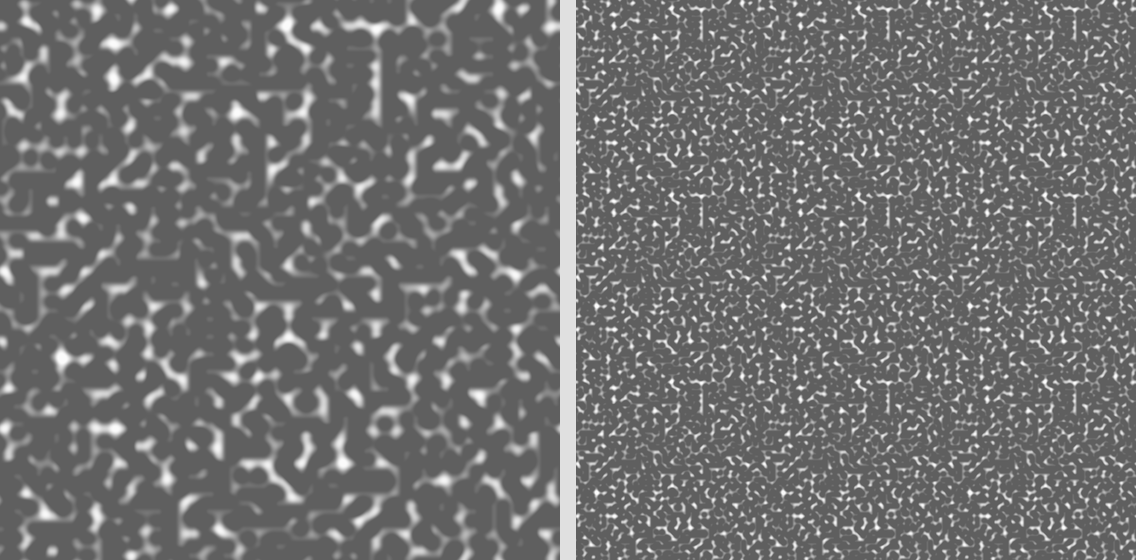
Left, the tile; right, the same tile 3 across and 3 down.
Give the GLSL for this texture, as a Shadertoy shader.

```glsl
const int CELLS = 32;
const float BASE_GRAY = 0.373;
const float PEAK_GRAY = 0.985;
const float PEAK_LEVEL = 0.75;

// Integer hash of a lattice point
uint hash(uvec2 p, uint seed) {
    uint h = p.x * 1597u + p.y * 51749u + seed * 7919u;
    h = (h ^ (h >> 16)) * 73244475u;
    h = (h ^ (h >> 15)) * 668265263u;
    return h ^ (h >> 16);
}

// One third diagonal gradients, two thirds along the axes
vec2 latticeGradient(ivec2 cell, int period, uint seed) {
    ivec2 wrapped = (cell + period) % period;
    uint h = hash(uvec2(wrapped), seed);
    vec2 signs = vec2((h & 1u) == 0u ? -1.0 : 1.0, (h & 2u) == 0u ? -1.0 : 1.0);
    uint kind = (h >> 4) % 3u;
    if (kind == 0u) return signs;
    return kind == 1u ? vec2(signs.x, 0.0) : vec2(0.0, signs.y);
}

float cornerRamp(ivec2 cell, ivec2 corner, vec2 local, int period, uint seed) {
    return dot(latticeGradient(cell + corner, period, seed), local - vec2(corner));
}

// Gradient noise that wraps after a whole number of cells
float tiledNoise(vec2 p, int period, uint seed) {
    ivec2 cell = ivec2(floor(p));
    vec2 local = fract(p);
    vec2 fade = local * local * local * (local * (local * 6.0 - 15.0) + 10.0);
    float low = mix(cornerRamp(cell, ivec2(0, 0), local, period, seed),
                    cornerRamp(cell, ivec2(1, 0), local, period, seed), fade.x);
    float high = mix(cornerRamp(cell, ivec2(0, 1), local, period, seed),
                     cornerRamp(cell, ivec2(1, 1), local, period, seed), fade.x);
    return mix(low, high, fade.y);
}

void mainImage(out vec4 fragColor, in vec2 fragCoord) {
    vec2 uv = fragCoord / iResolution.xy;
    float noise = tiledNoise(uv * float(CELLS), CELLS, 11u);

    // Only the positive half rises out of the flat gray
    float glow = smoothstep(0.0, PEAK_LEVEL, noise);
    fragColor = vec4(vec3(mix(BASE_GRAY, PEAK_GRAY, glow)), 1.0);
}
```
